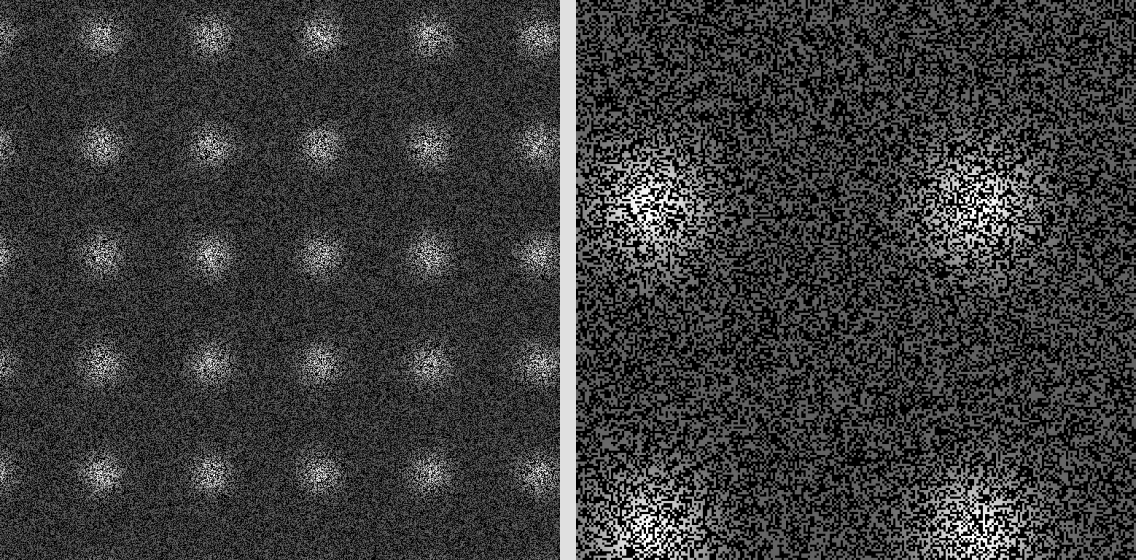
Left: the whole. Right: its middle third, enlarged.
A WebGL 2 fragment shader for this pattern:

```glsl
#version 300 es
precision highp float;
// Square lattice of soft glowing spots seen through fine black-and-grey grain.

#define PERIOD 0.1953                // spacing between spots
#define SPOT_ORIGIN vec2(0.182, 0.1536)
#define SPOT_SIGMA 0.0235            // softness of each spot
#define BASE_GREY 0.385              // lit grain away from the spots
#define SPOT_GAIN 0.62               // extra light at a spot centre
#define GRAIN_COUNT 768.0            // grains across the canvas
#define LIT_SHARE 0.49               // share of grains that are lit
#define MAX_FOOTPRINT 8.0            // widest filter, in grains

uniform vec2 u_resolution;
out vec4 fragColor;

// Integer hash of a grain index, giving 0..1.
float hash(vec2 cell) {
    uvec2 q = uvec2(ivec2(cell)) * uvec2(1597u, 3571u);
    uint h = (q.x ^ (q.y << 11)) + q.y;
    h = (h ^ (h >> 16)) * 0x7feb352du;
    h = (h ^ (h >> 15)) * 0x846ca68bu;
    h ^= h >> 16;
    return float(h >> 8) / 16777216.0;
}

// Brightness of a lit grain: even grey plus the nearest spot.
float spotLight(vec2 uv) {
    vec2 offset = (fract((uv - SPOT_ORIGIN) / PERIOD + 0.5) - 0.5) * PERIOD;
    float glow = exp(-dot(offset, offset) / (2.0 * SPOT_SIGMA * SPOT_SIGMA));
    return BASE_GREY + SPOT_GAIN * glow;
}

// Share of lit grain within one pixel, weighted by the area covered.
float filteredGrain(vec2 uv, float pixelSize) {
    float width = min(pixelSize * GRAIN_COUNT, MAX_FOOTPRINT);
    vec2 low = uv * GRAIN_COUNT - 0.5 * width;
    vec2 high = low + width;
    vec2 first = floor(low);
    float lit = 0.0;
    for (float y = first.y; y < high.y; y++) {
        for (float x = first.x; x < high.x; x++) {
            vec2 cell = vec2(x, y);
            vec2 overlap = max(min(high, cell + 1.0) - max(low, cell), 0.0);
            lit += step(hash(cell), LIT_SHARE) * overlap.x * overlap.y;
        }
    }
    return lit / (width * width);
}

void main() {
    float pixelSize = 1.0 / min(u_resolution.x, u_resolution.y);
    vec2 uv = gl_FragCoord.xy * pixelSize;
    float value = spotLight(uv) * filteredGrain(uv, pixelSize);
    fragColor = vec4(vec3(value), 1.0);
}
```
